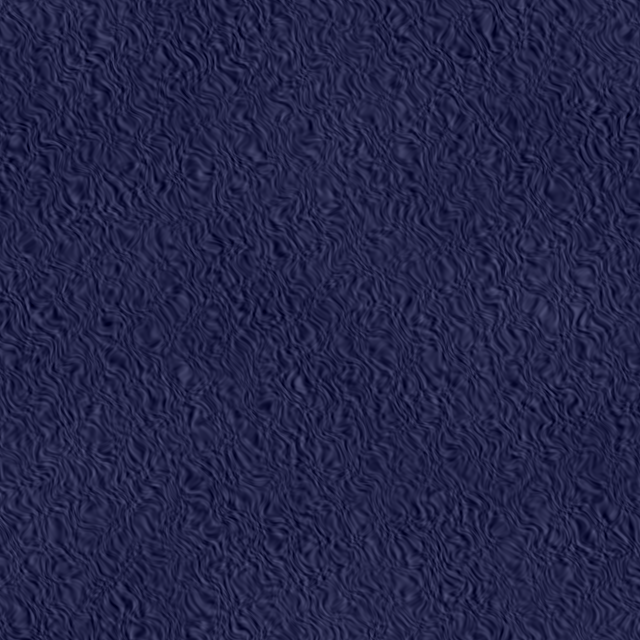
Reproduce this texture procedurally as a WebGL 2 fragment shader.

```glsl
#version 300 es
precision highp float;

#define BASE_COLOR vec3(0.138, 0.145, 0.285)
#define LIGHT_TINT vec3(1.0, 1.0, 1.05)
#define GRAIN_SCALE 112.0
#define GRAIN_ANGLE -0.92
#define GRAIN_STRETCH 1.6
#define WARP_AMOUNT 2.2
#define WARP_SCALE 0.22
#define EMBOSS_STEP vec2(0.09, 0.24)
#define FINE_WEIGHT 0.5
#define CONTRAST 0.19
#define MOTTLE 0.025

uniform vec2 u_resolution;
out vec4 fragColor;

float hash(vec2 p) {
  return fract(sin(dot(p, vec2(12.9898, 78.233))) * 43758.5453);
}

// Projection of an offset onto the random unit gradient of a lattice cell
float cornerSlope(vec2 cell, vec2 offset) {
  float angle = 6.28319 * hash(cell);
  return dot(vec2(cos(angle), sin(angle)), offset);
}

float gradientNoise(vec2 p) {
  vec2 cell = floor(p);
  vec2 f = p - cell;
  vec2 fade = f * f * f * (f * (f * 6.0 - 15.0) + 10.0);
  vec2 e = vec2(1.0, 0.0);
  float low = mix(cornerSlope(cell, f), cornerSlope(cell + e.xy, f - e.xy), fade.x);
  float high = mix(cornerSlope(cell + e.yx, f - e.yx), cornerSlope(cell + e.xx, f - e.xx), fade.x);
  return mix(low, high, fade.y);
}

// Side lighting as a height difference across the grain
float emboss(vec2 p) {
  return gradientNoise(p + EMBOSS_STEP) - gradientNoise(p - EMBOSS_STEP);
}

// Rotated coordinates, compressed along x so the creases run lengthwise
vec2 alignToGrain(vec2 p) {
  float c = cos(GRAIN_ANGLE);
  float s = sin(GRAIN_ANGLE);
  return vec2(c * p.x + s * p.y, c * p.y - s * p.x) / vec2(GRAIN_STRETCH, 1.0);
}

void main() {
  vec2 uv = gl_FragCoord.xy / min(u_resolution.x, u_resolution.y);
  vec2 p = uv * GRAIN_SCALE;

  // Bend the creases so their direction wanders
  vec2 bend = vec2(gradientNoise(p * WARP_SCALE + 17.3),
                   gradientNoise(p * WARP_SCALE + 61.7));
  vec2 grain = alignToGrain(p + WARP_AMOUNT * bend);

  // Main creases with a finer pebble on top
  float relief = 0.8 * emboss(grain) + FINE_WEIGHT * emboss(grain * vec2(1.9, 1.6) + 43.1);

  // Broad unevenness of depth and brightness
  float depth = 1.0 + 0.5 * gradientNoise(uv * 9.0 + 5.2);
  float mottle = gradientNoise(uv * 4.0 + 29.4) + 0.7 * gradientNoise(uv * 17.0 + 83.6);

  float light = CONTRAST * depth * relief + MOTTLE * mottle;
  fragColor = vec4(clamp(BASE_COLOR + LIGHT_TINT * light, 0.0, 1.0), 1.0);
}
```
